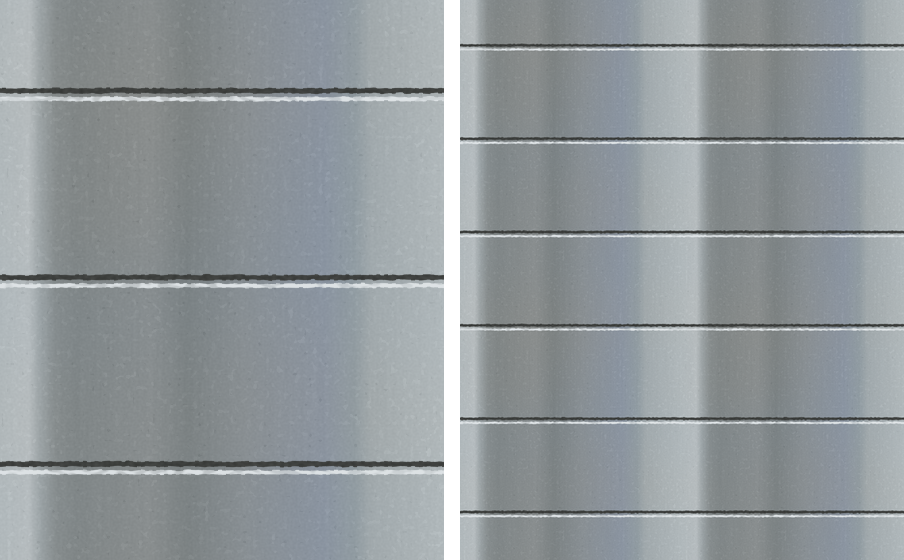
Left: one tile. Right: repeated 2 by 2.
Give the GLSL for this texture, as a Shadertoy shader.

```glsl
// Brushed metal cladding: one horizontal sheen ramp crossed by evenly spaced seams.
// Each seam is a ragged dark groove with a ragged bright lip under it; wrapped
// gradient noise adds flakes, pits, grain and faint vertical streaks.

#define ROWS 3.0            // seams down the canvas
#define GROOVE_Y 0.514      // groove centre, in row heights
#define GROOVE_HALF 0.0138  // half its width
#define LIP_Y 0.470         // bright lip centre
#define LIP_HALF 0.0110     // half its width
#define RAGGED 0.0085       // roughness of the seam edges
#define FLAKE 0.030         // strength of light flakes
#define PIT 0.035           // strength of dark pits
#define GRAIN 0.022         // strength of fine grain
#define GROOVE_COLOR vec3(0.235, 0.243, 0.235)
#define LIP_COLOR vec3(0.87, 0.89, 0.90)

const int STOPS = 11;
// Sheen colours, with the position across the canvas in w
const vec4 sheenStops[STOPS] = vec4[STOPS](
    vec4(0.690, 0.720, 0.730, 0.000), vec4(0.710, 0.735, 0.745, 0.065),
    vec4(0.610, 0.640, 0.650, 0.090), vec4(0.525, 0.550, 0.555, 0.125),
    vec4(0.500, 0.525, 0.530, 0.170), vec4(0.535, 0.555, 0.560, 0.340),
    vec4(0.485, 0.510, 0.515, 0.420), vec4(0.535, 0.560, 0.575, 0.550),
    vec4(0.545, 0.580, 0.625, 0.730), vec4(0.570, 0.610, 0.630, 0.800),
    vec4(0.630, 0.660, 0.670, 0.835));

// Integer hash of a cell and a seed, 0 to 1
float hash(vec2 cell, float seed) {
    uint h = uint(cell.x) * 1597u + uint(cell.y) * 51749u + uint(seed) * 7919u;
    h = (h ^ 61u) ^ (h >> 16);
    h *= 9u;
    h ^= h >> 4;
    h *= 668265u;
    h ^= h >> 15;
    h *= 73471u;
    h ^= h >> 13;
    return float(h & 65535u) / 65535.0;
}

float cornerSlope(vec2 cell, vec2 offset, vec2 period, float seed) {
    float angle = 6.2832 * hash(mod(cell, period), seed);
    return dot(vec2(cos(angle), sin(angle)), offset);
}

// Gradient noise with "period" whole cells over the canvas, so it wraps
float noise(vec2 uv, vec2 period, float seed) {
    vec2 p = uv * period, i = floor(p), f = p - i;
    vec2 u = f * f * f * (f * (f * 6.0 - 15.0) + 10.0);
    vec2 e = vec2(1.0, 0.0);
    return mix(
        mix(cornerSlope(i, f, period, seed), cornerSlope(i + e, f - e, period, seed), u.x),
        mix(cornerSlope(i + e.yx, f - e.yx, period, seed),
            cornerSlope(i + 1.0, f - 1.0, period, seed), u.x), u.y);
}

// Chipped steps plus a smoother wobble along the seam
float ragged(float x, float seed) {
    const float chips = 115.0;
    float i = floor(x * chips), f = x * chips - i;
    float a = hash(vec2(mod(i, chips), 0.0), seed);
    float b = hash(vec2(mod(i + 1.0, chips), 0.0), seed);
    float steps = mix(a, b, smoothstep(0.35, 0.65, f)) - 0.5;
    float wobble = noise(vec2(x, 0.37), vec2(46.0, 1.0), seed + 1.0);
    return RAGGED * (0.75 * steps + 0.6 * wobble);
}

// Horizontal band whose two edges are chipped independently
float band(float y, float x, float halfWidth, float seed, float blur) {
    float top = halfWidth + ragged(x, seed) - y;
    float bottom = y + halfWidth + ragged(x, seed + 5.0);
    return smoothstep(-blur, blur, min(top, bottom));
}

vec3 sheen(float x) {
    vec3 color = sheenStops[0].rgb;
    for (int i = 1; i <= STOPS; i++) {
        float start = sheenStops[i - 1].w;
        float end = i < STOPS ? sheenStops[i].w : 1.0;
        color = mix(color, sheenStops[i % STOPS].rgb, clamp((x - start) / (end - start), 0.0, 1.0));
    }
    return color;
}

void mainImage(out vec4 fragColor, in vec2 fragCoord) {
    vec2 uv = fragCoord / iResolution.xy;
    float row = floor(uv.y * ROWS), y = fract(uv.y * ROWS);
    float blur = 0.75 * ROWS / iResolution.y;
    float seed = 20.0 + row * 30.0;

    // Sheen with a slow warm and cool drift
    vec3 color = sheen(uv.x);
    color += vec3(-0.010, 0.0, 0.012) * noise(uv, vec2(2.0, 3.0), 1.0);

    // Surface wear: flakes gather in loose clumps
    float clump = 0.65 + 0.8 * noise(uv, vec2(13.0, 17.0), 2.0);
    float flakes = smoothstep(0.20, 0.38, noise(uv, vec2(74.0, 96.0), 3.0)
                   + 0.35 * noise(uv, vec2(150.0, 170.0), 4.0));
    float pits = smoothstep(0.40, 0.55, noise(uv, vec2(88.0, 110.0), 5.0));
    float grain = noise(uv, vec2(170.0, 215.0), 6.0);
    float streaks = noise(uv, vec2(120.0, 5.0), 7.0);
    color += FLAKE * flakes * clump - PIT * pits + GRAIN * grain + 0.010 * streaks;

    // Seam: shaded gap, bright lip, dark groove
    float drift = 0.003 * noise(vec2(uv.x, 0.4), vec2(9.0, 1.0), seed);
    float gap = smoothstep(0.030, 0.015, abs(y - 0.5 * (GROOVE_Y + LIP_Y)));
    color *= 1.0 - 0.03 * gap;
    float lip = band(y - LIP_Y - drift, uv.x, LIP_HALF, seed + 2.0, blur);
    float polish = smoothstep(-0.25, 0.15, noise(uv, vec2(38.0, 99.0), 8.0));
    color = mix(color, LIP_COLOR, lip * mix(0.68, 0.98, polish));
    float groove = band(y - GROOVE_Y - drift, uv.x, GROOVE_HALF, seed + 12.0, blur);
    vec3 grime = GROOVE_COLOR + 0.05 * noise(uv, vec2(90.0, 150.0), 9.0);
    color = mix(color, grime, groove * 0.98);

    fragColor = vec4(color, 1.0);
}
```
